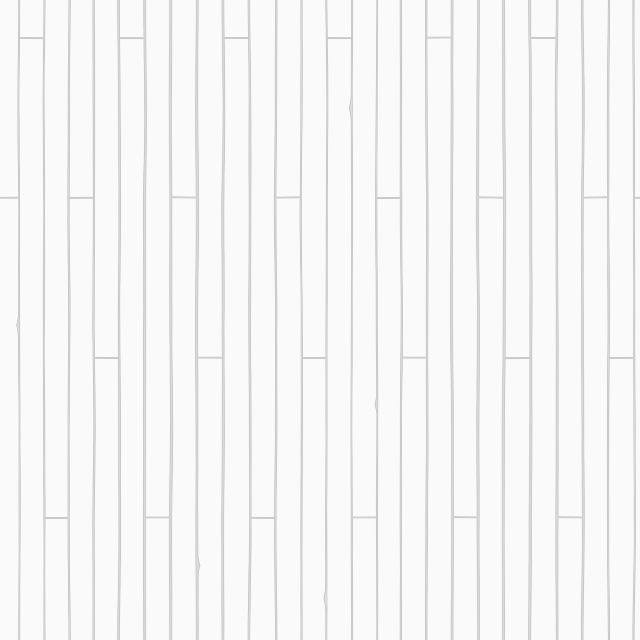
This pattern is drawn by a Shadertoy shader. Its source:

```glsl
// Narrow white vertical boards with staggered end joints and thin, slightly uneven grey gaps.

const float BOARDS = 25.0;
const float FIRST_GAP = 0.716;   // position of the first gap, in boards
const float TAU = 6.2831853;
const vec3 BOARD_COLOR = vec3(0.98);
const vec3 GAP_COLOR = vec3(0.86);
const vec3 RIM_COLOR = vec3(0.76);

float hash(float id, float seed) {
    return fract(sin(id * 127.1 + seed * 311.7) * 4375.85);
}

// Value noise along a line, repeating after a whole number of cells.
float wrapNoise(float t, float cells, float seed) {
    float x = t * cells;
    float i = floor(x);
    float f = x - i;
    f = f * f * (3.0 - 2.0 * f);
    return mix(hash(mod(i, cells), seed), hash(mod(i + 1.0, cells), seed), f) - 0.5;
}

float wrapDelta(float a, float b) {
    return fract(a - b + 0.5) - 0.5;
}

// Two slow waves across the canvas vary board and gap widths.
float slowWave(float gap, float peak) {
    return cos(2.0 * TAU * (gap - peak) / BOARDS);
}

float gapCenter(float gap) {
    return (gap + FIRST_GAP) / BOARDS + 0.0023 * slowWave(gap, 10.7);
}

float edgeWobble(float y, float seed) {
    return 0.0016 * wrapNoise(y, 9.0, seed) + 0.0007 * wrapNoise(y, 37.0, seed + 5.0);
}

// A small splintered bulge on one side of a few gaps.
float chip(float y, float id, float side) {
    float present = step(0.88, hash(id, side + 7.0));
    float height = mix(0.008, 0.025, hash(id, side + 9.0));
    float d = abs(wrapDelta(y, hash(id, side + 11.0))) / height;
    return 0.003 * present * pow(max(1.0 - d, 0.0), 1.5);
}

// Signed distance to the gap between neighbouring boards.
float gapDistance(float dx, float y, float gap) {
    float id = mod(gap, BOARDS);
    float side = dx < 0.0 ? 1.0 : 2.0;
    float sway = 0.0022 * wrapNoise(y, 6.0, id + 40.0);
    float halfWidth = 0.0019 - 0.0004 * slowWave(gap, 12.8);
    halfWidth += 0.35 * edgeWobble(y, id * 3.0 + side) + chip(y, id, side);
    return abs(dx - sway) - halfWidth;
}

// End joints step through four heights; the last board closes the cycle.
float jointHeight(float board) {
    float phase = mod(board, 4.0);
    float quarter = phase < 2.0 ? phase : 5.0 - phase;
    if (board > BOARDS - 1.5) quarter = 3.0;
    return fract(0.941 + 0.25 * quarter + 0.0014 * (hash(board, 3.0) - 0.5));
}

float jointDistance(float dx, float y, float board) {
    float tilt = 0.03 * (hash(board, 4.0) - 0.5) * dx;
    return abs(wrapDelta(y, jointHeight(board)) - tilt) - 0.0014;
}

void mainImage(out vec4 fragColor, in vec2 fragCoord) {
    vec2 p = fragCoord / iResolution.xy;
    float pixel = 1.0 / iResolution.y;

    // Nearest gap and the board beside it
    float gap = floor(p.x * BOARDS - FIRST_GAP + 0.5);
    float dx = p.x - gapCenter(gap);
    float board = mod(dx > 0.0 ? gap : gap - 1.0, BOARDS);
    float boardDx = p.x - (gap + FIRST_GAP + (dx > 0.0 ? 0.5 : -0.5)) / BOARDS;

    float d = min(gapDistance(dx, p.y, gap), jointDistance(boardDx, p.y, board));

    // Pale gap floor with darker rims
    float rim = smoothstep(-0.0008 - pixel, -0.0008 + 0.5 * pixel, d);
    float coverage = 1.0 - smoothstep(-0.6 * pixel, 0.6 * pixel, d);
    vec3 gapShade = mix(GAP_COLOR, RIM_COLOR, rim);
    fragColor = vec4(mix(BOARD_COLOR, gapShade, coverage), 1.0);
}
```
